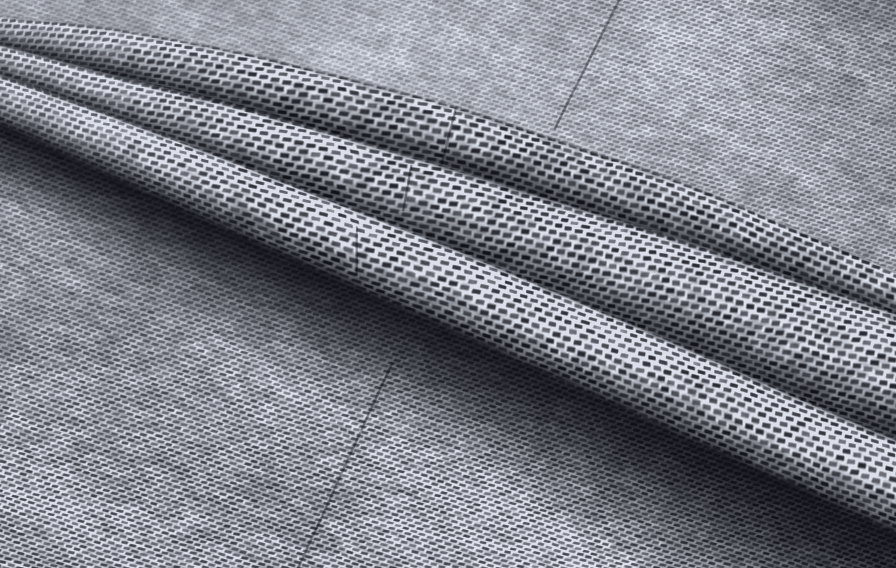
Reproduce this texture procedurally as a Shadertoy shader.

```glsl
// Woven grey cloth with three diagonal folds, a soft cast shadow and a fine seam.

// Lengths are fractions of the canvas height.
const float STITCH_LENGTH = 0.0185;
const float ROW_PITCH = 0.0098;
const float GAP_SLANT = 0.28;
const float EDGE_SOFTNESS = 0.005;
const float SHADOW_EDGE_SOFTNESS = 0.012;
const float SEAM_WIDTH = 0.0022;
const float FLAT_TONE = 0.66;
const float LOWER_TONE = 0.59;
const float SHADOW_FLOOR = 0.16;
const vec3 INK = vec3(0.065, 0.068, 0.095);
const vec3 THREAD = vec3(0.86, 0.88, 0.92);

// Fold borders from top to bottom: height at left, slope, curvature.
const vec3 BORDERS[4] = vec3[4](
    vec3(0.975, 0.116, 0.110), vec3(0.918, 0.245, 0.035),
    vec3(0.865, 0.360, 0.030), vec3(0.784, 0.455, 0.000));
const float FOLD_TONES[3] = float[3](0.55, 0.60, 0.65);

// Seam pieces as start and end, broken where the folds hide them.
const vec4 SEAMS[5] = vec4[5](
    vec4(1.090, 1.000, 0.977, 0.774), vec4(0.802, 0.808, 0.778, 0.712),
    vec4(0.724, 0.708, 0.710, 0.630), vec4(0.628, 0.600, 0.628, 0.516),
    vec4(0.690, 0.360, 0.525, 0.000));

float hash(vec2 p) {
    vec3 q = fract(vec3(p.xyx) * 0.1031);
    q += dot(q, q.yzx + 33.33);
    return fract((q.x + q.y) * q.z);
}

float noise(vec2 p) {
    vec2 cell = floor(p), f = fract(p);
    f = f * f * (3.0 - 2.0 * f);
    return mix(mix(hash(cell), hash(cell + vec2(1, 0)), f.x),
               mix(hash(cell + vec2(0, 1)), hash(cell + 1.0), f.x), f.y);
}

float fractal(vec2 p) {
    float sum = 0.0, gain = 0.5;
    for (int i = 0; i < 4; i++) {
        sum += gain * noise(p);
        p = p * 2.03 + 17.0;
        gain *= 0.5;
    }
    return sum;
}

float borderY(vec3 border, float x) {
    return border.x - x * (border.y + border.z * x);
}

// Rows fall to the right; columns lean like the seam.
vec2 flatCloth(vec2 p, float angle) {
    float c = cos(angle), s = sin(angle);
    vec2 q = vec2(c * p.x - s * p.y, s * p.x + c * p.y);
    return vec2(q.x - 0.1 * q.y, q.y);
}

// Light threads linked around staggered dark dashes.
float weave(vec2 cloth, float scale) {
    vec2 q = cloth / (scale * vec2(STITCH_LENGTH, ROW_PITCH));
    q += 0.30 * (vec2(noise(q * 0.4), noise(q * 0.3 + 40.0)) - 0.5);
    float row = floor(q.y);
    vec2 s = vec2(q.x + 0.5 * row, q.y);
    vec2 f = fract(s) - 0.5;
    float random = hash(floor(s));
    float gap = smoothstep(0.50, 0.24, abs(f.x))
              * smoothstep(0.50, 0.10, abs(f.y - GAP_SLANT * f.x));
    float fibre = mix(0.78, 1.22, noise(q * vec2(1.2, 1.8) + 80.0));
    return fibre * (1.0 - gap * mix(0.65, 1.0, random));
}

float shade(float tone, float stitch, float contrast) {
    return tone * (1.0 + contrast * (stitch - 0.62) * 1.45);
}

float segmentDistance(vec2 p, vec4 s) {
    vec2 along = s.zw - s.xy, rel = p - s.xy;
    return length(rel - along * clamp(dot(rel, along) / dot(along, along), 0.0, 1.0));
}

// Flat cloth behind the folds, slightly out of focus.
float upperCloth(vec2 p) {
    vec2 q = flatCloth(p, 0.32);
    float tone = FLAT_TONE + 0.30 * (fractal(q * vec2(4.0, 7.0)) - 0.47);
    tone -= 0.10 * smoothstep(0.9, 1.6, p.x);
    tone += 0.12 * (noise(q * vec2(30.0, 130.0)) - 0.5);
    tone += 0.06 * (noise(q * vec2(120.0, 22.0)) - 0.5);
    return shade(tone, weave(q, 0.76), mix(0.16, 0.36, smoothstep(0.4, 1.5, p.x)));
}

// Flat cloth in front, darkened beneath the last fold.
float lowerCloth(vec2 p, float depth) {
    vec2 q = flatCloth(p, 0.36);
    float reach = mix(0.16, 0.40, p.x / 1.5);
    float tone = LOWER_TONE + 0.26 * (fractal(q * vec2(3.0, 6.0) + 9.0) - 0.47);
    tone += 0.14 * (noise(q * vec2(30.0, 120.0)) - 0.5);
    tone *= mix(SHADOW_FLOOR, 1.0, smoothstep(-0.01, reach, depth));
    return shade(tone, weave(q, 0.84), mix(0.38, 0.65, smoothstep(0.6, 0.1, p.y)));
}

// Rounded fold: bright shoulder, then a dark valley at its lower side.
float foldCloth(vec2 p, float depth, float width, float tone) {
    float t = clamp(depth / width, 0.0, 1.0);
    float light = mix(0.75, 1.0, smoothstep(0.0, 0.10, t));
    light += 0.18 * exp(-pow((t - 0.16) / 0.13, 2.0));
    light *= mix(1.0, 0.36, smoothstep(0.40, 1.0, t));
    tone *= light * (0.84 + 0.32 * fractal(p * vec2(9.0, 16.0)));
    float bulge = depth + 0.12 * width * cos(3.1416 * t);
    float scale = mix(0.80, 1.0, smoothstep(0.0, 0.9, p.x));
    float contrast = mix(0.50, 0.85, smoothstep(0.0, 0.6, p.x));
    return shade(tone, weave(vec2(p.x + 0.15 * depth, -bulge), scale), contrast);
}

void mainImage(out vec4 fragColor, in vec2 fragCoord) {
    vec2 p = fragCoord / iResolution.y;
    float tone = upperCloth(p);

    // Each layer covers everything below its border.
    for (int i = 0; i < 4; i++) {
        float top = borderY(BORDERS[i], p.x) + 0.006 * (noise(vec2(p.x * 5.0, float(i))) - 0.5);
        float depth = top - p.y;
        float layer = i < 3
            ? foldCloth(p, depth, top - borderY(BORDERS[min(i + 1, 3)], p.x), FOLD_TONES[min(i, 2)])
            : lowerCloth(p, depth);
        float softness = i < 3 ? EDGE_SOFTNESS : SHADOW_EDGE_SOFTNESS;
        tone = mix(tone, layer, smoothstep(-softness, softness, depth));
    }

    // Seam and loose fibres.
    float seam = 1.0;
    for (int i = 0; i < 5; i++) seam = min(seam, segmentDistance(p, SEAMS[i]));
    tone *= mix(0.62, 1.0, smoothstep(0.3 * SEAM_WIDTH, 1.6 * SEAM_WIDTH, seam));
    tone *= 0.93 + 0.14 * noise(p * vec2(190.0, 300.0));

    fragColor = vec4(mix(INK, THREAD, clamp((tone - 0.07) / 0.81, 0.0, 1.0)), 1.0);
}
```
